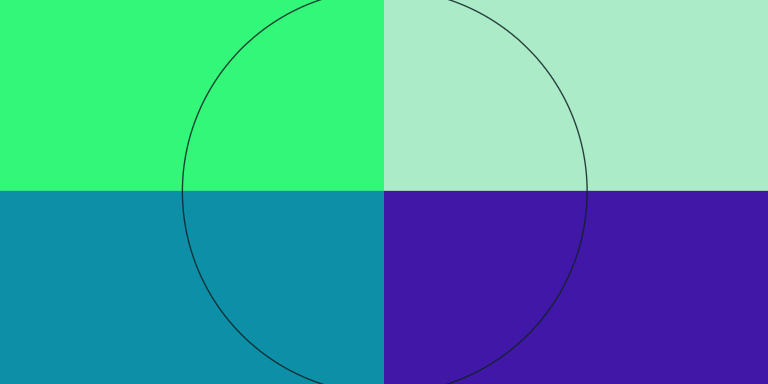
A Shadertoy shader for this background:

```glsl
// Four flat colour quadrants crossed by a thin dark circle.
#define SPLIT vec2(0.5, 0.503)
#define RING_CENTER vec2(0.002, 0.001)
#define RING_RADIUS 0.527
#define RING_WIDTH 0.0036
#define TOP_LEFT vec3(0.20, 0.97, 0.47)
#define TOP_RIGHT vec3(0.67, 0.92, 0.78)
#define BOTTOM_LEFT vec3(0.05, 0.56, 0.66)
#define BOTTOM_RIGHT vec3(0.25, 0.09, 0.65)
#define RING_COLOR vec3(0.06, 0.13, 0.14)
#define RING_OPACITY 0.85

// Coverage of the positive side of an edge, one pixel soft
float edgeCoverage(float signedDistance, float pixel) {
    return clamp(signedDistance / pixel + 0.5, 0.0, 1.0);
}

void mainImage(out vec4 fragColor, in vec2 fragCoord) {
    // Lengths are measured in canvas heights
    float pixel = 1.0 / iResolution.y;
    vec2 fromSplit = (fragCoord - SPLIT * iResolution.xy) * pixel;
    vec2 fromCenter = (fragCoord - 0.5 * iResolution.xy) * pixel - RING_CENTER;

    // Quadrants
    float right = edgeCoverage(fromSplit.x, pixel);
    float top = edgeCoverage(fromSplit.y, pixel);
    vec3 color = mix(mix(BOTTOM_LEFT, BOTTOM_RIGHT, right),
                     mix(TOP_LEFT, TOP_RIGHT, right), top);

    // Circle outline
    float ringDistance = abs(length(fromCenter) - RING_RADIUS);
    float ring = edgeCoverage(0.5 * RING_WIDTH - ringDistance, pixel);
    color = mix(color, RING_COLOR, ring * RING_OPACITY);

    fragColor = vec4(color, 1.0);
}
```
